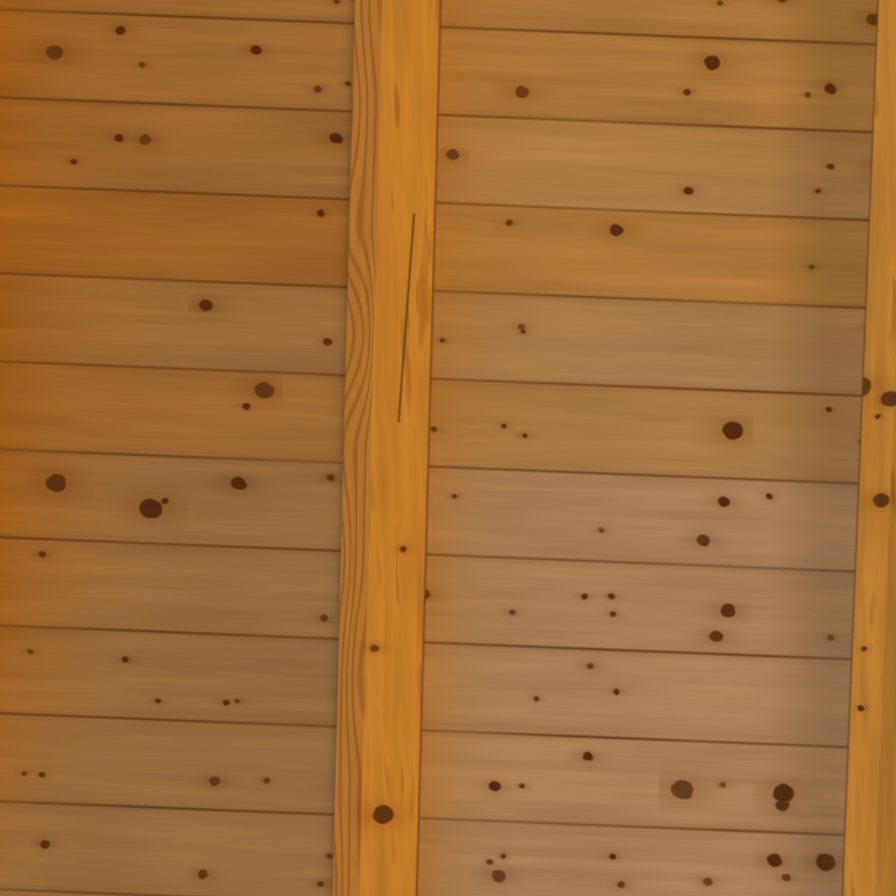
Reproduce this texture procedurally as a three.js fragment shader.

```glsl
varying vec2 vUv;

const float BOARD_PITCH = 0.0982;
const float BOARD_TILT = 0.04;
const float SOFT = 0.0016;

const vec3 PALE_PINE = vec3(0.66, 0.495, 0.345);
const vec3 HONEY_PINE = vec3(0.67, 0.46, 0.22);
const vec3 SHADED_PINE = vec3(0.58, 0.41, 0.235);
const vec3 AMBER_GLOW = vec3(0.62, 0.355, 0.09);
const vec3 BEAM_GOLD = vec3(0.755, 0.475, 0.155);
const vec3 BEAM_SIDE = vec3(0.68, 0.44, 0.17);
const vec3 GRAIN_BROWN = vec3(0.52, 0.31, 0.10);
const vec3 KNOT_BROWN = vec3(0.29, 0.145, 0.05);
const vec3 SEAM_BROWN = vec3(0.36, 0.205, 0.075);

float hash(vec2 p) {
  vec3 q = fract(p.xyx * 0.1031);
  q += dot(q, q.yzx + 33.33);
  return fract((q.x + q.y) * q.z);
}

float noise(vec2 p) {
  vec2 i = floor(p), f = fract(p);
  f = f * f * (3.0 - 2.0 * f);
  return mix(mix(hash(i), hash(i + vec2(1.0, 0.0)), f.x),
             mix(hash(i + vec2(0.0, 1.0)), hash(i + vec2(1.0)), f.x), f.y);
}

float fbm(vec2 p) {
  return 0.55 * noise(p) + 0.3 * noise(p * 2.1 + 7.3) + 0.15 * noise(p * 4.3 + 19.1);
}

float line(float d, float halfWidth) {
  return 1.0 - smoothstep(halfWidth - SOFT, halfWidth + SOFT, abs(d));
}

float segmentDistance(vec2 p, vec2 a, vec2 b) {
  vec2 ab = b - a;
  return length(p - a - ab * clamp(dot(p - a, ab) / dot(ab, ab), 0.0, 1.0));
}

// Scattered knots: x is the dark core, y the stain around it
vec2 knots(vec2 p, vec2 cell, float density, float seed) {
  vec2 id = floor(p / cell);
  vec2 local = p - id * cell;
  float crowding = density * (0.35 + hash(id + seed));
  vec2 mask = vec2(0.0);
  for (int i = 0; i < 3; i++) {
    vec2 key = id + seed + float(i) * vec2(17.0, 31.0);
    float present = step(hash(key + 3.0), crowding);
    float size = hash(key + 5.0);
    float radius = mix(0.0026, 0.0112, size * size * size);
    vec2 center = cell * (0.16 + 0.68 * vec2(hash(key + 11.0), hash(key + 23.0)));
    vec2 d = local - center;
    float wobble = 0.002 * (noise(p * 160.0) - 0.5);
    float core = 1.0 - smoothstep(radius - SOFT, radius + SOFT, length(d * vec2(0.88, 1.0)) + wobble);
    vec2 stain = d / (radius * vec2(3.2, 1.6));
    mask = max(mask, present * vec2(core * mix(0.6, 0.95, hash(key + 41.0)), exp(-dot(stain, stain))));
  }
  return mask;
}

vec3 addKnots(vec3 wood, vec2 mask) {
  wood = mix(wood, wood * vec3(0.83, 0.73, 0.58), mask.y * 0.55);
  return mix(wood, KNOT_BROWN, mask.x);
}

vec3 boards(vec2 uv, float beamEdge) {
  float y = (1.0 - uv.y - BOARD_TILT * uv.x - 0.0105) / BOARD_PITCH;
  float row = floor(y);
  float bay = step(beamEdge, uv.x);
  vec2 p = vec2(uv.x, y * BOARD_PITCH);

  // Lamp light and board tone
  float honeyRow = step(abs(abs(row - 3.0) - 1.0), 0.5) * (row < 3.0 ? 0.65 : 0.35);
  float high = smoothstep(0.3, 0.95, uv.y);
  float warmth = clamp(high * 0.85 + honeyRow + 0.25 * (hash(vec2(row, bay)) - 0.5), 0.0, 1.0);
  vec3 wood = mix(PALE_PINE, HONEY_PINE, warmth);
  vec3 shaded = mix(SHADED_PINE, AMBER_GLOW, 0.35 * high + 0.6 * honeyRow);
  wood = mix(wood, shaded, (1.0 - bay) * 0.85);
  float sideGlow = exp(-uv.x / 0.09) * smoothstep(-0.2, 0.45, uv.y);
  float beamGlow = bay * exp(-max(uv.x - beamEdge, 0.0) / 0.045);
  wood = mix(wood, AMBER_GLOW, clamp(sideGlow * 0.9, 0.0, 1.0));
  wood = mix(wood, vec3(0.68, 0.41, 0.13), beamGlow * 0.65);
  wood *= 1.0 - 0.13 * smoothstep(0.85, 0.93, uv.x);

  // Grain, cloudy patches and knots
  float grain = fbm(vec2(uv.x * 5.0 + bay * 9.0, y * 9.0 + row * 13.0));
  float fiber = noise(vec2(uv.x * 18.0, y * 38.0));
  wood *= 1.0 + 0.13 * (grain - 0.5) + 0.03 * (fiber - 0.5);
  wood *= 0.97 + 0.06 * noise(uv * 9.0 + row * 5.0);
  wood = addKnots(wood, knots(p, vec2(0.105, BOARD_PITCH), 0.42, 7.0 + bay * 50.0));

  // Seams of uneven strength
  float joint = (y - floor(y + 0.5)) * BOARD_PITCH;
  float strength = 0.35 + 0.5 * noise(vec2(uv.x * 6.0, floor(y + 0.5) * 7.0 + bay * 3.0));
  wood *= 1.0 - 0.07 * exp(-abs(joint) / 0.006);
  return mix(wood, SEAM_BROWN, line(joint, 0.0014) * strength);
}

vec3 beam(vec2 uv, float left, float ridge, float right, float seed) {
  float sideX = (uv.x - left) / (ridge - left);
  float frontX = (uv.x - ridge) / (right - ridge);

  // Side face with curling growth rings
  float phase = 3.2 * sideX + 3.5 * noise(vec2(sideX * 1.4 + seed, uv.y * 8.0));
  float ring = smoothstep(0.22, 0.46, abs(fract(phase) - 0.5));
  vec3 side = mix(BEAM_SIDE, GRAIN_BROWN, ring * 0.55);

  // Front face with long streaks
  float streak = fbm(vec2(frontX * 5.0 + uv.y * 4.0 + seed, uv.y * 9.0));
  vec3 front = BEAM_GOLD * (0.91 + 0.18 * streak);
  front = mix(front, GRAIN_BROWN, 0.45 * smoothstep(0.64, 0.82, streak));
  vec3 wood = mix(side, front, smoothstep(-SOFT, SOFT, uv.x - ridge));
  wood *= 0.97 + 0.06 * noise(vec2(uv.x * 190.0, uv.y * 9.0));
  return addKnots(wood, knots(uv - vec2(left, 0.0), vec2(0.09, 0.16), 0.22, seed));
}

void main() {
  vec2 uv = vUv;
  float left = 0.371 + 0.025 * uv.y;
  float ridge = 0.401 + 0.026 * uv.y;
  float right = 0.465 + 0.027 * uv.y;
  float farLeft = 0.940 + 0.040 * uv.y;
  vec3 color = boards(uv, right);

  // Middle beam, its contact shadows and crack
  color *= 1.0 - 0.22 * exp(-abs(uv.x - left) / 0.005);
  float inBeam = smoothstep(-SOFT, SOFT, uv.x - left) * smoothstep(-SOFT, SOFT, right - uv.x);
  color = mix(color, beam(uv, left, ridge, right, 3.0), inBeam);
  color = mix(color, SEAM_BROWN, line(uv.x - right, 0.0014) * 0.5);
  float crack = segmentDistance(uv, vec2(0.462, 0.76), vec2(0.445, 0.53));
  color = mix(color, SEAM_BROWN, line(crack, 0.0012) * 0.75);

  // Beam at the right border
  vec3 farBeam = beam(uv, farLeft - 0.04, farLeft, farLeft + 0.064, 29.0) * vec3(0.96, 1.02, 1.2);
  farBeam *= 1.0 - 0.1 * smoothstep(0.034, 0.038, uv.x - farLeft);
  color = mix(color, farBeam, smoothstep(-SOFT, SOFT, uv.x - farLeft));
  color = mix(color, SEAM_BROWN, line(uv.x - farLeft, 0.0012) * 0.45);

  gl_FragColor = vec4(color, 1.0);
}
```
